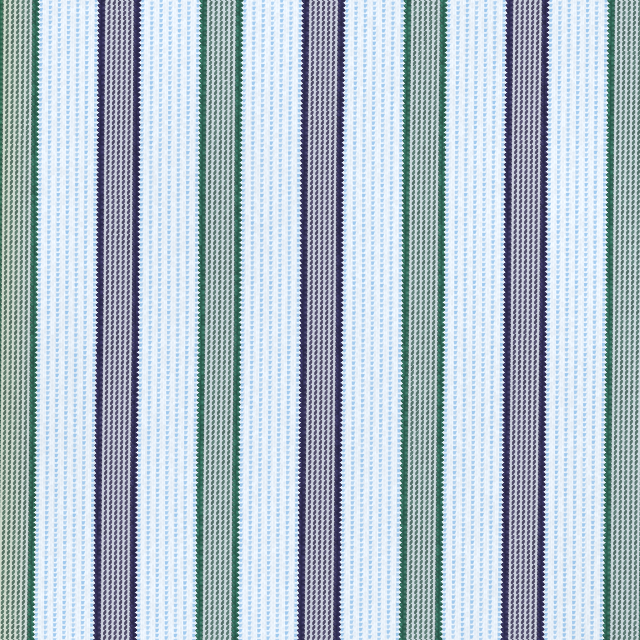
Reproduce this texture procedurally as a WebGL 1 fragment shader.

```glsl
precision highp float;
uniform vec2 u_resolution;

const float TAU = 6.2831853;
const float STRIPE_PITCH = 0.1592;
const float STRIPE_HALF = 0.0339;
const float EDGE_CENTER = 0.0282;
const float EDGE_HALF = 0.0061;
const float THREAD_PITCH = 0.00815;
const float DASH_PITCH = 0.0144;
const float ROWS = 128.0;
const float RIBS = 250.0;

const vec3 WHITE = vec3(0.945, 0.968, 0.992);
const vec3 SHADE = vec3(0.80, 0.865, 0.93);
const vec3 SKY = vec3(0.61, 0.78, 0.93);
const vec3 NAVY = vec3(0.20, 0.19, 0.34);
const vec3 PLUM = vec3(0.29, 0.27, 0.39);
const vec3 GREEN = vec3(0.20, 0.41, 0.35);
const vec3 SAGE = vec3(0.32, 0.44, 0.41);

float hash(vec2 p) {
  vec3 q = fract(vec3(p.xyx) * 0.1031);
  q += dot(q, q.yzx + 33.33);
  return fract((q.x + q.y) * q.z);
}

float noise(vec2 p) {
  vec2 cell = floor(p);
  vec2 f = fract(p);
  f *= f * (3.0 - 2.0 * f);
  return mix(mix(hash(cell), hash(cell + vec2(1.0, 0.0)), f.x),
             mix(hash(cell + vec2(0.0, 1.0)), hash(cell + 1.0), f.x), f.y);
}

// Signed distance to the nearest line of a repeated set.
float repeatAxis(float x, float pitch) {
  return (fract(x / pitch + 0.5) - 0.5) * pitch;
}

// Coverage of one leaning stitch per row along a vertical thread.
float stitch(float x, float row, float halfWidth, float lean, float px) {
  float v = fract(row) - 0.5;
  float bulge = halfWidth * (0.76 + 0.24 * cos(TAU * v));
  return 1.0 - smoothstep(-px, px, abs(x - lean * v) - bulge);
}

// White ribbed ground with staggered stitches.
vec3 ground(vec2 p) {
  float rib = p.x * RIBS;
  float row = p.y * ROWS + 0.5 * mod(floor(rib), 2.0);
  float relief = 0.5 + 0.25 * cos(TAU * (rib - 0.5)) + 0.25 * cos(TAU * row);
  float grain = hash(vec2(floor(rib), floor(row)) + 40.0) - 0.5;
  return mix(WHITE, SHADE, 0.38 * relief) + 0.03 * grain;
}

// Broken blue pinstripes, tapering within each row.
float pinstripe(float x, float y, float px) {
  float column = floor(x / DASH_PITCH + 0.5);
  float row = y * ROWS + 0.5 * mod(column, 2.0);
  float v = fract(row);
  float taper = mix(0.0014, 0.0034, v);
  float across = abs(repeatAxis(x, DASH_PITCH) - 0.0012 * (v - 0.5));
  float dash = 1.0 - smoothstep(-px, px, across - taper);
  float soft = ROWS * px;
  dash *= smoothstep(0.12 - soft, 0.12 + soft, v)
        * (1.0 - smoothstep(0.8 - soft, 0.8 + soft, v));
  return dash * (0.75 + 0.35 * hash(vec2(column + 70.0, floor(row))));
}

// Dark rope edges around alternating pale and coloured threads.
vec3 stripe(vec3 cloth, float x, float y, vec3 rope, vec3 yarn, float seed, float px) {
  float column = floor(x / THREAD_PITCH + 0.5);
  float row = y * ROWS;
  float tone = 0.9 + 0.2 * hash(vec2(column + seed, floor(row)));
  float inside = 1.0 - smoothstep(-px, px, abs(x) - EDGE_CENTER);
  cloth = mix(cloth, mix(cloth, yarn, 0.2), inside);
  float thread = stitch(repeatAxis(x, THREAD_PITCH), row, 0.0024, 0.0024, px);
  cloth = mix(cloth, yarn * tone, thread * inside * 0.94);

  float side = x < 0.0 ? -1.0 : 1.0;
  float edge = x - side * EDGE_CENTER;
  float strand = edge < 0.0 ? 0.0 : 0.5;
  float bead = 0.5 + 0.5 * cos(TAU * (row + strand));
  bead *= 1.0 - smoothstep(0.0, 0.003, abs(abs(edge) - 0.0028));
  vec3 ropeColor = rope * tone * (0.88 + 0.35 * bead);
  return mix(cloth, ropeColor, stitch(edge, row + 0.5, EDGE_HALF, 0.0014, px));
}

void main() {
  vec2 uv = gl_FragCoord.xy / u_resolution;
  float px = 0.7 / min(u_resolution.x, u_resolution.y);

  // Slight lean and hand-laid drift of the cloth.
  vec2 p = uv;
  p.x -= 0.0075 * (uv.y - 0.5) + 0.0012 * (noise(uv * 4.0) - 0.5);
  p.y += 0.0025 * (noise(uv * vec2(5.0, 3.0) + 9.0) - 0.5);

  float s = (p.x - 0.5017) / STRIPE_PITCH;
  float index = floor(s + 0.5);
  float x = repeatAxis(p.x - 0.5017, STRIPE_PITCH);
  float gapX = (fract(s) - 0.5) * STRIPE_PITCH;
  float isGreen = mod(index, 2.0);

  vec3 color = ground(p);
  float gap = smoothstep(-px, px, abs(x) - STRIPE_HALF);
  color = mix(color, SKY, 0.9 * gap * pinstripe(gapX, p.y, px));
  vec3 rope = mix(NAVY, GREEN, isGreen);
  vec3 yarn = mix(PLUM, SAGE, isGreen);
  color = stripe(color, x, p.y, rope, yarn, index * 13.0 + 90.0, px);

  // Uneven light, with a warmer left margin.
  color *= 0.985 + 0.03 * noise(uv * 3.0 + 20.0);
  color *= mix(vec3(1.0), vec3(1.01, 1.0, 0.92), 1.0 - smoothstep(0.0, 0.07, uv.x));
  gl_FragColor = vec4(clamp(color, 0.0, 1.0), 1.0);
}
```
